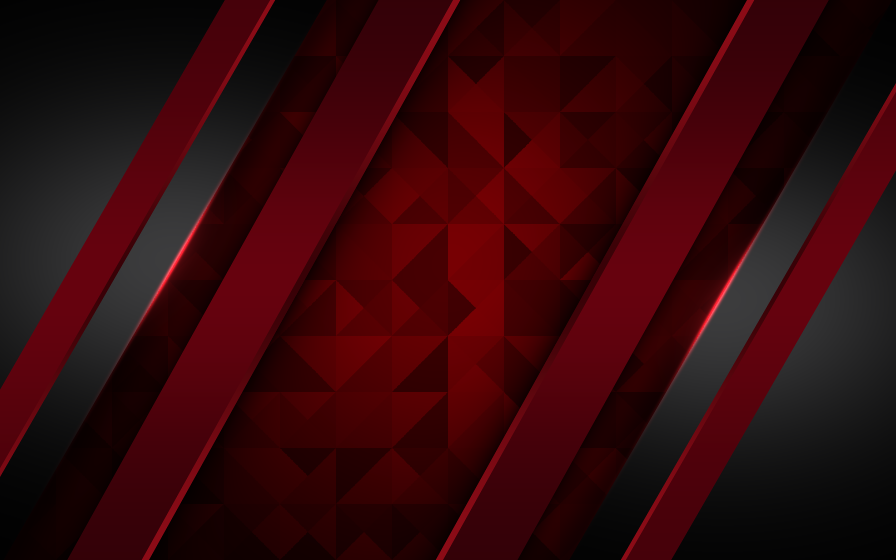
Reproduce this background procedurally as a Shadertoy shader.

```glsl
// Dark crimson background: slanted ribbons over a faceted panel, with grey side glows.

// Layout in canvas heights, measured from the centre at mid height
const float RIBBON_SLOPE = 0.556;
const float PANEL_SLOPE = 0.577;
const vec2 WIDE_RIBBON = vec2(0.256, 0.402);   // inner and outer edge
const vec2 THIN_RIBBON = vec2(0.597, 0.687);
const float PANEL_EDGE = 0.505;
const float WIDE_LIP = 0.013;
const float THIN_LIP = 0.009;
const float FACET_SIZE = 0.1;
const vec2 GLINT_CENTER = vec2(0.490, -0.035);

// Colours
const vec3 RIBBON_DARK = vec3(0.17, 0.002, 0.025);
const vec3 RIBBON_LIGHT = vec3(0.40, 0.008, 0.055);
const vec3 LIP_DARK = vec3(0.22, 0.005, 0.025);
const vec3 LIP_LIGHT = vec3(0.56, 0.045, 0.09);
const vec3 FACET_RED = vec3(1.0, 0.004, 0.025);
const vec3 GLOW_GREY = vec3(0.235, 0.235, 0.24);
const vec3 GLINT_RED = vec3(0.85, 0.12, 0.17);

float hash(vec3 p) {
    p = fract(p * vec3(0.1031, 0.1137, 0.0973));
    p += dot(p, p.yzx + 33.33);
    return fract((p.x + p.y) * p.z);
}

float bell(float x) {
    return exp(-x * x);
}

// Antialiased coverage of the interval between two edges
float span(float x, vec2 edges, float pixel) {
    float d = max(edges.x - x, x - edges.y);
    return clamp(0.5 - d / pixel, 0.0, 1.0);
}

// Random tone of one triangle: a square is cut by one or both diagonals
float facetTone(vec2 p) {
    vec2 grid = p / FACET_SIZE;
    vec2 cell = floor(grid);
    vec2 f = fract(grid) - 0.5;
    float rising = step(0.0, f.x - f.y);
    float falling = step(0.0, f.x + f.y);
    float cut = hash(vec3(cell + 50.0, 9.0));
    float id = rising + 2.0 * falling;
    if (cut < 0.22) id = rising;
    else if (cut < 0.44) id = 2.0 * falling;
    return mix(0.58, 1.32, hash(vec3(cell + 70.0, id * 7.0 + 1.0)));
}

vec3 facetPanel(vec2 p, float pixel) {
    float tone = 0.0;
    for (int i = 0; i < 4; i++) {
        vec2 offset = vec2(i % 2, i / 2) - 0.5;
        tone += 0.25 * facetTone(p + offset * 0.5 * pixel);
    }
    float light = 0.05 + 0.34 * bell(length(p - vec2(0.0, 0.03)) / 0.46);
    return FACET_RED * light * tone;
}

// Ribbon body is brightest at mid height, its lip at both ends
vec3 ribbonColor(float y, float lip, float floorLight) {
    float glow = bell(y / 0.30);
    vec3 body = mix(RIBBON_DARK, RIBBON_LIGHT, mix(floorLight, 1.0, glow));
    vec3 edge = mix(LIP_LIGHT, LIP_DARK, bell(y / 0.27));
    return mix(body, edge, lip);
}

void mainImage(out vec4 fragColor, in vec2 fragCoord) {
    float pixel = 1.0 / iResolution.y;
    vec2 p = (fragCoord - 0.5 * iResolution.xy) * pixel;

    // Both halves share one layout, turned by half a revolution
    float side = p.x < PANEL_SLOPE * p.y ? -1.0 : 1.0;
    vec2 q = p * side;
    float wide = q.x - RIBBON_SLOPE * q.y;
    float thin = q.x - PANEL_SLOPE * q.y;

    // Black ground with a soft grey glow
    vec2 fromGlint = q - GLINT_CENTER;
    vec3 color = GLOW_GREY * bell(length(fromGlint / vec2(0.40, 0.28)));

    // Faceted panel, shaded by the wide ribbons and towards its rim
    vec3 panel = facetPanel(p, pixel);
    float innerShade = 1.0 - 0.72 * exp(-max(WIDE_RIBBON.x - wide, 0.0) / 0.035);
    float outerShade = 1.0 - 0.55 * exp(-max(wide - WIDE_RIBBON.y, 0.0) / 0.02);
    float rimShade = mix(0.55, 1.0, smoothstep(0.0, 0.07, PANEL_EDGE - thin));
    panel *= wide < WIDE_RIBBON.x ? innerShade : outerShade * rimShade;
    color = mix(color, panel, span(thin, vec2(-1.0, PANEL_EDGE), pixel));

    // Glint on the panel rim, with a halo spilling inwards
    float rim = thin - PANEL_EDGE;
    float along = fromGlint.y;
    float inside = step(rim, 0.0);
    color += GLINT_RED * bell(rim / 0.0045) * (0.85 * bell(along / 0.09) + 0.2 * bell(along / 0.25));
    color += GLINT_RED * inside * 0.4 * exp(rim / 0.022) * bell(along / 0.09);

    // Thin outer ribbons
    float thinLip = span(thin, THIN_RIBBON.x + vec2(-0.1, THIN_LIP), pixel);
    vec3 thinColor = ribbonColor(q.y, thinLip, 0.42);
    color = mix(color, thinColor, span(thin, THIN_RIBBON, pixel));

    // Wide ribbons
    float wideLip = span(wide, WIDE_RIBBON.x + vec2(-0.1, WIDE_LIP), pixel);
    vec3 wideColor = ribbonColor(q.y, wideLip, 0.08);
    color = mix(color, wideColor, span(wide, WIDE_RIBBON, pixel));

    fragColor = vec4(clamp(color, 0.0, 1.0), 1.0);
}
```
